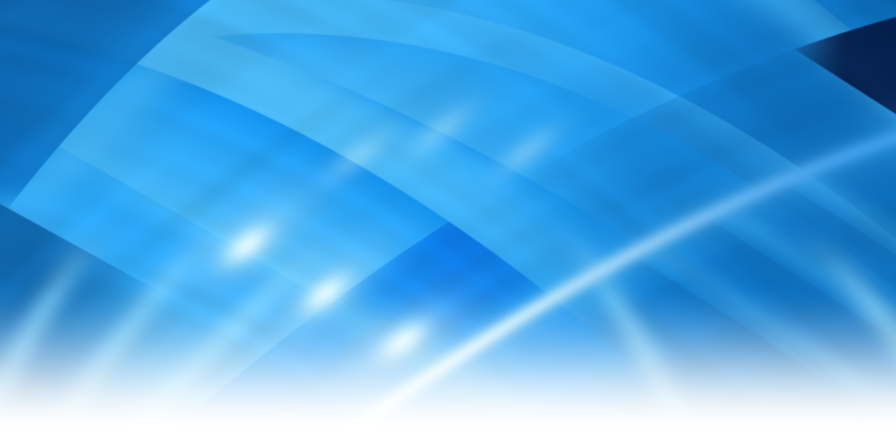
Reproduce this background procedurally as a Shadertoy shader.

```glsl
#define NAVY vec3(0.015, 0.10, 0.27)
#define DEEP vec3(0.04, 0.37, 0.65)
#define AZURE vec3(0.07, 0.57, 0.93)
#define SKY vec3(0.30, 0.73, 0.96)
#define ICE vec3(0.86, 0.97, 1.0)
#define EDGE_SOFTNESS 0.003
#define BEAM_WIDTH 0.021
#define GRAIN 0.07
#define FADE_LOW 0.035
#define FADE_HIGH 0.37

float hash(vec2 p) {
    vec3 q = fract(vec3(p.xyx) * 0.1031);
    q += dot(q, q.yzx + 33.33);
    return fract((q.x + q.y) * q.z);
}

float noise(vec2 p) {
    vec2 i = floor(p), f = fract(p);
    f = f * f * (3.0 - 2.0 * f);
    return mix(mix(hash(i), hash(i + vec2(1, 0)), f.x),
               mix(hash(i + vec2(0, 1)), hash(i + vec2(1, 1)), f.x), f.y);
}

// Signed distance above a parabola through start
float arc(vec2 p, vec2 start, float slope, float bend) {
    float x = p.x - start.x;
    float tangent = slope + 2.0 * bend * x;
    return (p.y - start.y - x * (slope + bend * x)) / sqrt(1.0 + tangent * tangent);
}

float above(float d) { return smoothstep(-EDGE_SOFTNESS, EDGE_SOFTNESS, d); }

float band(float d, float width) { return exp(-d * d / (width * width)); }

// Light falling off below an edge
float shade(float d, float reach) { return above(-d) * exp(min(d, 0.0) / reach); }

// Highlight stretched along the rising direction
float glow(vec2 p, vec2 center, vec2 size) {
    vec2 axis = vec2(0.80, 0.60), q = p - center;
    vec2 r = vec2(dot(q, axis), dot(q, vec2(-axis.y, axis.x))) / size;
    return exp(-dot(r, r));
}

void mainImage(out vec4 fragColor, in vec2 fragCoord) {
    vec2 p = fragCoord / iResolution.xy * vec2(2.0, 1.0);

    // Main sweeping curves
    float falling = arc(p, vec2(0.307, 0.857), -0.334, -0.247);
    float rising = arc(p, vec2(0.365, 0.023), 0.872, -0.182);
    float beam = arc(p, vec2(0.781, 0.036), 0.728, -0.155);
    float corner = arc(p, vec2(0.078, 0.61), 1.221, -0.573);
    float ray = arc(p, vec2(0.13, 0.674), -0.56, -0.03);
    float inner = arc(p, vec2(0.573, 0.883), -0.367, -0.16);
    float outer = arc(p, vec2(0.86, 1.0), -0.136, -0.291);
    float lower = 1.0 - above(falling);
    float right = 1.0 - above(rising);

    // Broad light, dimming to the right
    vec2 g = (p - vec2(0.65, 0.72)) / vec2(0.62, 0.55);
    vec3 color = mix(AZURE, SKY, exp(-dot(g, g)));
    color = mix(color, DEEP, 0.85 * smoothstep(1.15, 2.05, p.x));

    // Upper ribbons
    float upper = 1.0 - lower;
    color = mix(color, AZURE, 0.65 * upper * shade(inner, 0.04) * smoothstep(0.5, 0.9, p.x));
    color = mix(color, SKY, 0.45 * shade(outer, 0.07));
    color = mix(color, AZURE, 0.5 * above(inner) * shade(outer + 0.09, 0.12));
    color = mix(color, SKY, 0.4 * upper * band(falling - 0.06, 0.07) * smoothstep(1.6, 1.0, p.x) );
    color = mix(color, DEEP, 0.22 * upper * right * smoothstep(1.1, 1.5, p.x));

    // Panels below the falling curve
    vec3 panel = mix(SKY, AZURE, exp(min(falling, 0.0) / 0.22));
    panel = mix(panel, AZURE, 0.65 * shade(ray, 0.3));
    vec3 wedge = mix(AZURE, vec3(0.04, 0.47, 0.89), glow(p, vec2(1.04, 0.45), vec2(0.2)));
    color = mix(color, mix(panel, wedge, right), lower * (1.0 - smoothstep(1.25, 1.7, p.x)));
    color = mix(color, SKY, 0.55 * band(ray, 0.05) * smoothstep(0.05, 0.4, p.x) * lower);

    // Dark corners
    color = mix(color, SKY, 0.5 * band(corner + 0.04, 0.06) * smoothstep(0.45, 0.65, p.y));
    float leftShade = above(corner) * smoothstep(0.5, 0.6, p.y);
    color = mix(color, mix(DEEP, AZURE, 0.5 * band(corner, 0.09)), 0.92 * leftShade);
    float leftLine = arc(p, vec2(0.0, 0.545), -0.55, 0.0);
    color = mix(color, DEEP, 0.85 * above(-leftLine) * (1.0 - smoothstep(0.05, 0.45, p.x)));
    float navyLine = arc(p, vec2(1.797, 0.875), -0.64, 0.0);
    color = mix(color, NAVY, 0.92 * above(navyLine) * right * smoothstep(1.72, 1.9, p.x));

    // Streaks under the beam
    float under = above(-beam) * smoothstep(1.2, 1.5, p.x);
    color = mix(color, mix(AZURE, DEEP, 0.6), 0.5 * under);
    for (int i = 0; i < 3; i++) {
        float k = float(i);
        float d = arc(p, vec2(1.46 + 0.17 * k, 0.40 + 0.08 * k), -0.62, -0.08);
        color = mix(color, DEEP, 0.40 * under * shade(d, 0.05));
        color = mix(color, SKY, 0.28 * under * band(d - 0.035, 0.03));
    }

    // Rising ribbons at lower left
    for (int i = 0; i < 3; i++) {
        float k = float(i);
        float d = arc(p, vec2(0.01 + 0.19 * k, 0.15 - 0.01 * k), 1.9 - 0.4 * k, -1.3 + 0.5 * k);
        float reach = 1.0 - smoothstep(0.32, 0.52, p.y);
        color = mix(color, mix(SKY, ICE, 0.4), 0.55 * reach * band(d, 0.035));
    }

    // Brushed grain along both directions
    float grain = noise(vec2(rising * 26.0, p.x * 2.0)) + noise(vec2(falling * 30.0 + 40.0, p.x * 2.0));
    color *= 1.0 + GRAIN * (grain - 1.0);

    // Highlights
    for (int i = 0; i < 3; i++) {
        float k = float(i);
        vec2 c = vec2(0.552, 0.453) + k * vec2(0.174, -0.108);
        float light = 0.65 * glow(p, c, vec2(0.06, 0.03)) + 0.35 * glow(p, c, vec2(0.16, 0.07));
        color = mix(color, ICE, light);
        c = vec2(0.794, 0.648) + k * vec2(0.19, 0.118 - 0.056 * k);
        color = mix(color, ICE, 0.32 * glow(p, c, vec2(0.08, 0.03)));
    }

    // Beam and fade to white
    float far = smoothstep(0.9, 2.0, p.x);
    color = mix(color, SKY, 0.4 * band(beam + 0.01, 0.06) * (1.0 - 0.5 * far));
    color = mix(color, mix(ICE, vec3(0.25, 0.62, 0.92), far), 0.9 * band(beam, BEAM_WIDTH));
    float fade = 1.0 - smoothstep(FADE_LOW, FADE_HIGH, p.y);
    color = mix(color, vec3(1.0), fade);
    fragColor = vec4(clamp(color, 0.0, 1.0), 1.0);
}
```
